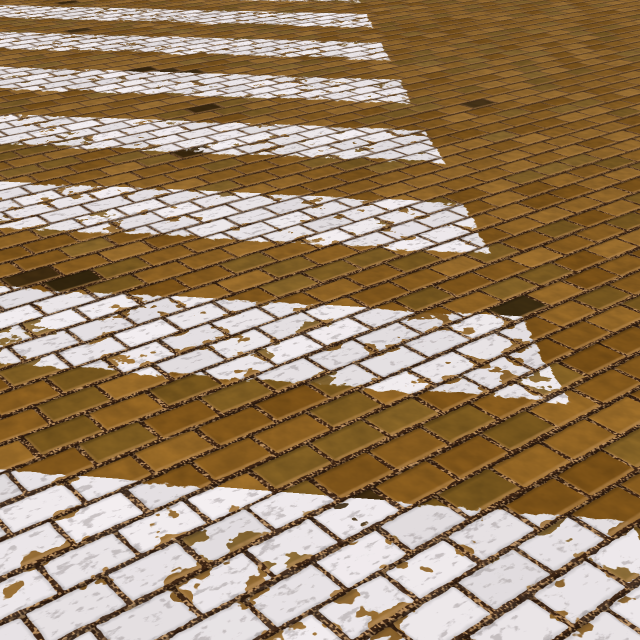
Give the GLSL for this texture, as a Shadertoy shader.

```glsl
// Sunlit brick paving with white crossing stripes, seen in perspective.
// Bricks and stripes are laid out in ground coordinates obtained by projecting
// towards vanishing points on one horizon; noise adds wear, grit and chips.

float hash(vec2 p) {
    vec3 a = fract(vec3(p.xyx) * 0.1031);
    a += dot(a, a.yzx + 33.33);
    return fract((a.x + a.y) * a.z);
}

float noise(vec2 p) {
    vec2 i = floor(p), f = fract(p);
    f = f * f * (3.0 - 2.0 * f);
    return mix(mix(hash(i), hash(i + vec2(1, 0)), f.x),
               mix(hash(i + vec2(0, 1)), hash(i + vec2(1, 1)), f.x), f.y);
}

float fbm(vec2 p) {
    float sum = 0.0, gain = 0.5;
    for (int i = 0; i < 4; i++) {
        sum += gain * noise(p);
        p = p * 2.03 + 17.1;
        gain *= 0.5;
    }
    return sum / 0.9375;
}

float roundedBox(vec2 p, vec2 halfSize, float radius) {
    vec2 d = abs(p) - halfSize + radius;
    return length(max(d, 0.0)) + min(max(d.x, d.y), 0.0) - radius;
}

vec3 paving(vec2 uv) {
    float x = uv.x, y = 1.0 - uv.y;
    float w = y + 0.3125;                       // distance below the horizon
    float near = smoothstep(0.35, 0.95, w);

    // Running bond: x runs along a brick, y counts the rows
    vec2 ground = vec2(6.86 * (x + 0.977) / w + 0.556,
                       8.5 * (x - 2.734) / w + 0.08);
    float aa = 8.5 * (2.734 - x) / (w * w * iResolution.y) * 0.6;
    vec2 grain = ground * vec2(1.95, 1.0) + 60.0;
    float row = floor(ground.y);
    float along = ground.x - 0.5 * mod(row, 2.0);
    vec2 id = vec2(floor(along), row) + 80.0;
    vec2 q = (vec2(fract(along), fract(ground.y)) - 0.5) * vec2(1.95, 1.0);
    float tone = hash(id), tint = hash(id + 41.7);

    // Slightly uneven brick outline
    float rough = fbm(grain * 5.0);
    vec2 shift = (vec2(tone, tint) - 0.5) * 0.05;
    float box = roundedBox(q + shift, vec2(0.905, 0.435), 0.05) + (rough - 0.5) * 0.07;
    float brick = 1.0 - smoothstep(-aa, aa, box);

    // Stripe mask: distances in canvas units, frayed along the edges
    float depth = (1.0 + 0.0768 * x) / w;
    float n = depth * 2.77 - 2.649;
    float band = n < 0.0 ? -n : 0.25 - abs(fract(n) - 0.75);
    float inside = min(band * w * w * 0.361, (0.56 + 0.52 * y - x) * 0.85);
    inside += ((tone - 0.5) * 0.009 + (rough - 0.5) * 0.012) * w;
    float paint = smoothstep(-0.001, 0.001, inside);
    float wear = fbm(grain * vec2(1.5, 2.2) + 9.0);
    float edgeWear = smoothstep(-0.2, 0.0, box);
    float chip = smoothstep(0.72, 0.75, wear + 0.13 * edgeWear + 0.07 * (tint - 0.5));
    paint *= 1.0 - chip * 0.9;

    // Glazed ochre tops with tan worn rims on the sunlit sides
    vec3 ochre = mix(vec3(0.46, 0.30, 0.08), vec3(0.60, 0.42, 0.16), tone);
    ochre = mix(ochre, vec3(0.43, 0.35, 0.14), 0.45 * step(0.75, tint));
    ochre = mix(ochre * vec3(0.96, 1.0, 1.25), ochre, near);
    ochre *= 0.88 + 0.24 * fbm(grain * 3.0);
    ochre *= 1.0 - 0.55 * step(0.985, hash(id + 7.0));
    float rim = smoothstep(0.32 - aa, 0.37 + aa, q.y + shift.y);
    rim = max(rim, 0.6 * smoothstep(0.82 - aa, 0.87 + aa, -q.x - shift.x));
    ochre = mix(ochre, vec3(0.72, 0.54, 0.32), rim * (0.35 + 0.5 * rough));
    ochre *= 1.0 - 0.22 * smoothstep(0.32, 0.44, -q.y);

    // White paint, with fine grey scuffs and shaded rims
    vec3 white = vec3(0.93, 0.91, 0.92) * (0.94 + 0.09 * tone);
    float scuff = smoothstep(0.60, 0.78, fbm(grain * vec2(4.0, 9.0) + 31.0));
    white = mix(white, vec3(0.65, 0.62, 0.62), 0.55 * scuff);
    white *= 1.0 - 0.13 * smoothstep(-0.10, 0.0, box);

    // Joints: dark shadow below each brick, speckled with sandy grit
    float grit = noise(grain * 23.0);
    vec3 joint = mix(vec3(0.22, 0.13, 0.07), vec3(0.70, 0.54, 0.36),
                     smoothstep(0.42, 0.85, mix(0.6, grit, near)));
    joint *= mix(0.72, 1.05, smoothstep(-0.48, 0.0, q.y));
    float filled = paint * (0.1 + 0.4 * (1.0 - near)) * smoothstep(0.4, 0.6, rough);
    joint = mix(joint, vec3(0.80, 0.76, 0.74), filled);

    return mix(joint, mix(ochre, white, paint), brick);
}

void mainImage(out vec4 fragColor, in vec2 fragCoord) {
    // Four samples per pixel keep the distant rows smooth
    vec3 color = vec3(0.0);
    for (int i = 0; i < 4; i++) {
        vec2 offset = vec2(i % 2, i / 2) * 0.5 - 0.25;
        color += paving((fragCoord + offset) / iResolution.xy);
    }
    fragColor = vec4(color * 0.25, 1.0);
}
```
